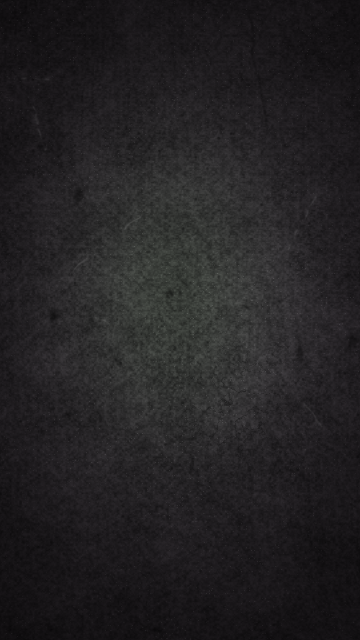
This texture is drawn by a WebGL 2 fragment shader. Its source:

```glsl
#version 300 es
precision highp float;
// Dark worn slate wall with a soft green-grey glow, grain, scratches and pits.

#define GLOW_CENTER vec2(0.51, 0.92)
#define GLOW_SIZE vec2(0.46, 0.59)
#define GREEN_CENTER vec2(0.485, 0.95)
#define GREEN_SIZE vec2(0.25, 0.36)
#define SHADOW_COLOR vec3(0.068, 0.060, 0.068)
#define GLOW_COLOR vec3(0.172, 0.163, 0.176)
#define GREEN_TINT vec3(0.0, 0.034, -0.008)
#define GRAIN 0.62
#define MOTTLE 0.50
#define SPECKLE 0.11

uniform vec2 u_resolution;
out vec4 fragColor;

const int STROKES = 7;
const int PITS = 9;

float hash(vec2 p) {
    return fract(sin(dot(p, vec2(127.1, 311.7))) * 43758.5453);
}

float noise(vec2 p) {
    vec2 i = floor(p), f = fract(p);
    f = f * f * (3.0 - 2.0 * f);
    return mix(mix(hash(i), hash(i + vec2(1, 0)), f.x),
               mix(hash(i + vec2(0, 1)), hash(i + vec2(1, 1)), f.x), f.y);
}

float fbm(vec2 p) {
    float sum = 0.0, amp = 0.5;
    for (int i = 0; i < 5; i++) {
        sum += amp * noise(p);
        p = mat2(0.8, 0.6, -0.6, 0.8) * p * 2.03 + 7.3;
        amp *= 0.5;
    }
    return sum;
}

float gaussian(vec2 p, vec2 center, vec2 size) {
    vec2 d = (p - center) / size;
    return exp(-dot(d, d));
}

// Distance to the segment from s.xy to s.zw
float segment(vec2 p, vec4 s) {
    vec2 a = p - s.xy, b = s.zw - s.xy;
    return length(a - b * clamp(dot(a, b) / dot(b, b), 0.0, 1.0));
}

// Sparse round flecks, one candidate per cell
float flecks(vec2 p, float scale, float density) {
    vec2 q = p * scale, cell = floor(q);
    vec2 offset = 0.35 + 0.3 * vec2(hash(cell + 3.1), hash(cell + 8.7));
    float d = length(fract(q) - offset);
    return step(1.0 - density, hash(cell)) * smoothstep(0.35, 0.05, d);
}

// Faint pale scratches, broken up by noise
float scratches(vec2 p) {
    vec4 lines[STROKES] = vec4[](
        vec4(0.15, 0.99, 0.405, 1.187), vec4(0.88, 1.234, 0.80, 1.083),
        vec4(0.09, 1.477, 0.13, 1.36), vec4(0.266, 0.898, 0.31, 0.875),
        vec4(0.50, 1.083, 0.555, 1.134), vec4(0.845, 0.655, 0.89, 0.597),
        vec4(0.05, 1.56, 0.13, 1.56));
    vec2 wobble = vec2(noise(p * 45.0), noise(p * 45.0 + 20.0)) - 0.5;
    float sum = 0.0;
    for (int i = 0; i < STROKES; i++) {
        float d = segment(p + wobble * 0.014, lines[i]);
        sum += exp(-d * d / 8e-6) + 0.25 * exp(-d * d / 4e-4);
    }
    return sum * smoothstep(0.15, 0.75, noise(p * 75.0 + 4.0));
}

// Dark pits: center in xy, radii in zw
float pits(vec2 p) {
    vec4 holes[PITS] = vec4[](
        vec4(0.22, 1.24, 0.011, 0.015), vec4(0.833, 0.794, 0.009, 0.024),
        vec4(0.977, 0.833, 0.013, 0.018), vec4(0.44, 0.023, 0.014, 0.010),
        vec4(0.475, 0.963, 0.009, 0.010), vec4(0.15, 0.898, 0.012, 0.012),
        vec4(0.687, 0.921, 0.011, 0.007), vec4(0.19, 0.627, 0.008, 0.009),
        vec4(0.329, 0.773, 0.007, 0.009));
    vec2 warped = p + 0.015 * (vec2(noise(p * 60.0), noise(p * 60.0 + 9.0)) - 0.5);
    float sum = 0.0;
    for (int i = 0; i < PITS; i++) sum += gaussian(warped, holes[i].xy, holes[i].zw);
    return min(sum, 1.0);
}

void main() {
    vec2 p = gl_FragCoord.xy / u_resolution.x;

    // Broad light and green core
    float glow = gaussian(p, GLOW_CENTER, GLOW_SIZE);
    vec3 color = SHADOW_COLOR + GLOW_COLOR * glow;
    color += GREEN_TINT * gaussian(p, GREEN_CENTER, GREEN_SIZE);

    // Stone mottling and fine grain
    float mottle = fbm(p * 8.0) - 0.48 + 0.35 * (noise(p * 62.0 + 2.0) - 0.5);
    float grain = 0.6 * noise(p * 140.0) + 0.45 * noise(p * 270.0 + 31.0) - 0.525;
    color *= 1.0 + MOTTLE * mottle + GRAIN * grain;

    // Thin dark cracks, strongest below and right of the core
    float vein = abs(fbm(p * 24.0 + 5.0) - 0.48);
    float crackArea = 0.25 + gaussian(p, vec2(0.66, 0.66), vec2(0.17, 0.15));
    color *= 1.0 - 0.22 * crackArea * smoothstep(0.035, 0.0, vein);
    float bend = 0.02 * (noise(p * 13.0) - 0.5);
    float crack = segment(p + vec2(bend, 0.0), vec4(0.69, 1.74, 0.735, 1.43));
    color *= 1.0 - 0.20 * exp(-crack * crack / 2e-5);

    // Pale wear and dark pits
    float dust = flecks(p, 135.0, 0.10) + 0.5 * flecks(p + 3.7, 85.0, 0.04);
    float wear = smoothstep(0.35, 0.65, fbm(p * 6.0 + 12.0));
    color += SPECKLE * dust * (0.35 + 0.65 * wear) * (0.45 + 0.35 * glow);
    color += 0.06 * scratches(p);
    color *= 1.0 - 0.25 * flecks(p + 9.2, 60.0, 0.05);
    color *= 1.0 - 0.45 * pits(p);

    fragColor = vec4(clamp(color, 0.0, 1.0), 1.0);
}
```
